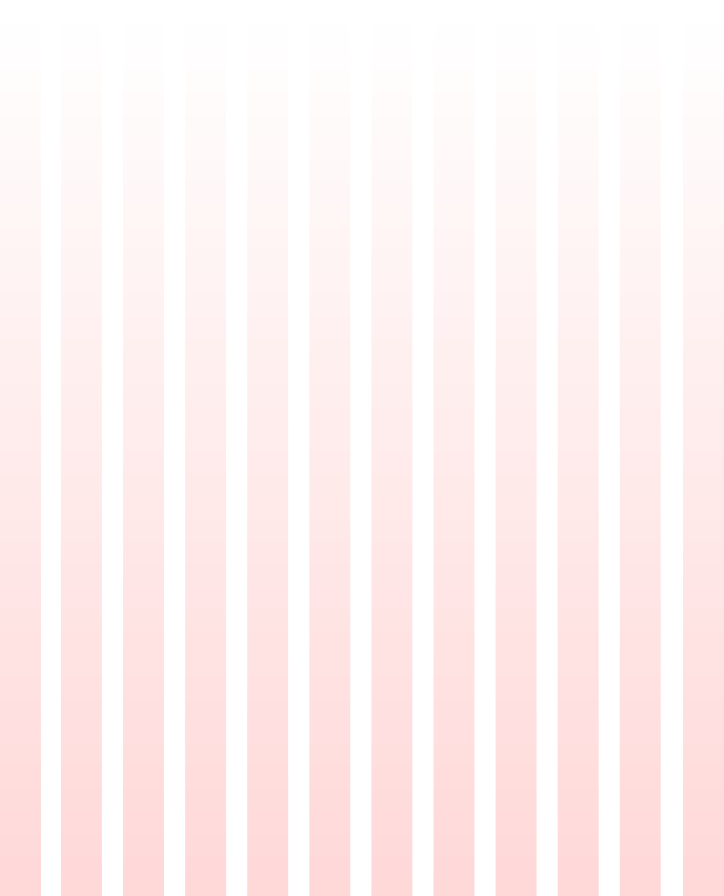
This pattern is drawn by a Shadertoy shader. Its source:

```glsl
// Twelve vertical pink stripes on white, flush with both side edges.
// Stripes repeat by rounding to the nearest stripe centre; a vertical
// gradient fades each one from pink at the bottom to white at the top.

const float STRIPE_COUNT = 12.0;
const float STRIPE_WIDTH = 0.0566;   // fraction of canvas width
const float INNER_SHIFT = -0.0016;   // slight left offset of all but the end stripes
const float FADE_END = 0.985;        // height at which the pink has vanished
const vec3 PAPER = vec3(1.0);
const vec3 PINK = vec3(1.0, 0.846, 0.846);

// Coverage of the stripes at horizontal position x, smoothed over one pixel.
float stripeMask(float x, float pixel) {
    float lastIndex = STRIPE_COUNT - 1.0;
    float pitch = (1.0 - STRIPE_WIDTH) / lastIndex;
    float firstCentre = 0.5 * STRIPE_WIDTH;
    float index = clamp(round((x - firstCentre) / pitch), 0.0, lastIndex);
    bool isInner = index > 0.5 && index < lastIndex - 0.5;
    float centre = firstCentre + index * pitch + (isInner ? INNER_SHIFT : 0.0);
    float edgeDistance = abs(x - centre) - 0.5 * STRIPE_WIDTH;
    return clamp(0.5 - edgeDistance / pixel, 0.0, 1.0);
}

void mainImage(out vec4 fragColor, in vec2 fragCoord) {
    vec2 uv = fragCoord / iResolution.xy;

    // Pink weakens linearly with height
    float strength = clamp(1.0 - uv.y / FADE_END, 0.0, 1.0);
    vec3 stripeColor = mix(PAPER, PINK, strength);

    float mask = stripeMask(uv.x, 1.0 / iResolution.x);
    fragColor = vec4(mix(PAPER, stripeColor, mask), 1.0);
}
```
